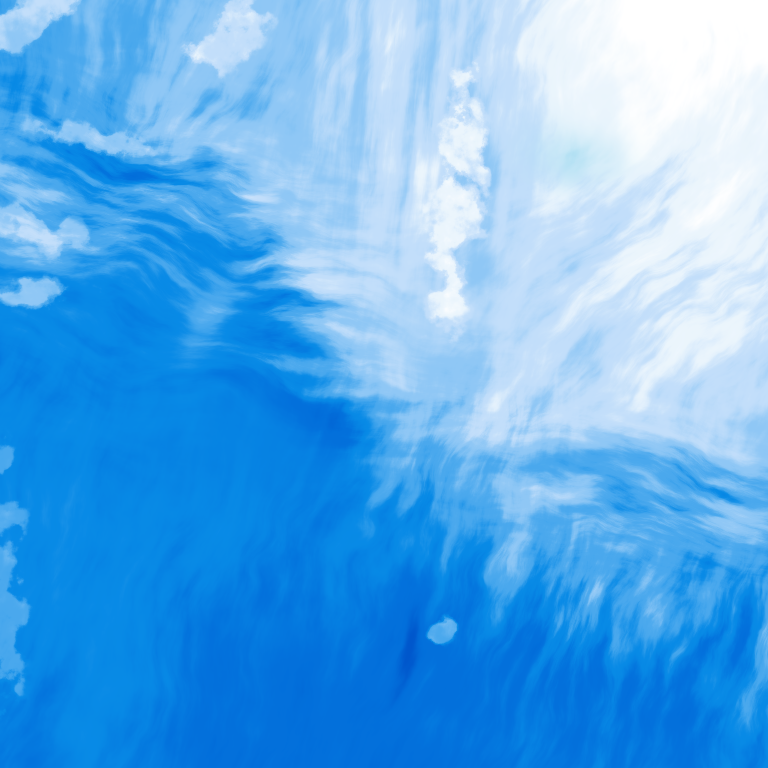
Give the GLSL for this background, as a WebGL 2 fragment shader.

```glsl
#version 300 es
precision highp float;
// Brushed blue sky: bright haze at upper right over deep blue, with streaks and clouds.

#define WARP 0.06
#define EDGE_SOFTNESS 0.12
#define STREAK_GAIN 0.36
#define FINE_GAIN 0.26
#define GRAIN_GAIN 0.10
#define PUFF_SCALE 30.0
#define GLOW_GAIN 0.24

uniform vec2 u_resolution;
out vec4 outColor;

float hash(vec2 p) {
    return fract(sin(dot(p, vec2(127.1, 311.7))) * 43758.5453);
}

float noise(vec2 p) {
    vec2 i = floor(p), f = fract(p);
    f = f * f * (3.0 - 2.0 * f);
    return mix(mix(hash(i), hash(i + vec2(1, 0)), f.x),
               mix(hash(i + vec2(0, 1)), hash(i + vec2(1, 1)), f.x), f.y);
}

float fbm(vec2 p) {
    float sum = 0.0, gain = 0.5;
    for (int i = 0; i < 6; i++) {
        sum += gain * noise(p);
        p = mat2(1.6, 1.2, -1.2, 1.6) * p + 7.3;
        gain *= 0.5;
    }
    return sum;
}

// Coordinates whose x axis runs along the given angle
vec2 along(vec2 p, float angle) {
    float c = cos(angle), s = sin(angle);
    return vec2(c * p.x + s * p.y, c * p.y - s * p.x);
}

float blob(vec2 p, vec2 center, vec2 radius, float angle) {
    vec2 q = along(p - center, angle) / radius;
    return exp(-dot(q, q));
}

// Broad (x) and fine (y) fibres drawn out along an angle, centred on zero
vec2 streak(vec2 p, float angle) {
    vec2 q = along(p, angle);
    q.y += 0.05 * noise(q * 7.0) + 0.012 * noise(q * 25.0);
    return vec2(fbm(q * vec2(5.0, 22.0)), fbm(q * vec2(18.0, 75.0) + 5.0)) - 0.49;
}

// Ragged cloud filling a soft ellipse
float puff(vec2 p, vec2 center, vec2 radius, float angle) {
    float body = blob(p, center, radius, angle);
    return smoothstep(0.4, 0.8, body + 2.0 * (fbm(p * PUFF_SCALE) - 0.5)) * smoothstep(0.05, 0.5, body);
}

float skyEdge(float x) {
    return 0.77 - 0.36 * smoothstep(0.26, 0.55, x) - 0.20 * smoothstep(0.55, 0.78, x);
}

vec3 skyColor(float t) {
    vec3 c = mix(vec3(0.0, 0.34, 0.80), vec3(0.01, 0.44, 0.86), smoothstep(0.05, 0.25, t));
    c = mix(c, vec3(0.03, 0.54, 0.90), smoothstep(0.25, 0.42, t));
    c = mix(c, vec3(0.29, 0.66, 0.93), smoothstep(0.42, 0.58, t));
    c = mix(c, vec3(0.56, 0.78, 0.96), smoothstep(0.58, 0.73, t));
    c = mix(c, vec3(0.76, 0.87, 0.98), smoothstep(0.73, 0.85, t));
    c = mix(c, vec3(0.92, 0.96, 0.99), smoothstep(0.85, 0.95, t));
    return mix(c, vec3(1.0), smoothstep(0.95, 1.06, t));
}

void main() {
    vec2 uv = gl_FragCoord.xy / u_resolution;
    vec2 p = uv + WARP * (vec2(fbm(uv * 5.0), fbm(uv * 5.0 + 31.0)) - 0.49);

    // Streak directions: level, upright and slanting regions
    float level = max(blob(uv, vec2(0.22, 0.66), vec2(0.36, 0.20), -0.3),
                      blob(uv, vec2(0.88, 0.36), vec2(0.22, 0.09), -0.1));
    float slant = blob(uv, vec2(0.86, 0.64), vec2(0.30, 0.24), 0.8);
    vec2 fibre = mix(streak(p, 1.25), streak(p + 3.0, 0.75), slant);
    fibre = mix(fibre, streak(p + 9.0, -0.18), min(1.0, level * 1.3));

    // Broad tones on both sides of the wandering edge
    float height = p.y - skyEdge(p.x) + 0.18 * fibre.x + 0.12 * fibre.y;
    float softness = EDGE_SOFTNESS * (1.0 + 0.6 * smoothstep(0.4, 0.6, uv.x));
    float haze = smoothstep(-softness, softness, height);
    float light = 0.69 + 0.14 * smoothstep(0.15, 0.75, uv.x);
    light -= 0.15 * (1.0 - smoothstep(0.25, 0.48, uv.y));
    light += GLOW_GAIN * blob(uv, vec2(0.93, 1.02), vec2(0.28, 0.32), 0.0);
    float deep = 0.34 + 0.07 * blob(uv, vec2(0.10, 0.25), vec2(0.20, 0.30), 0.0);
    deep += 0.09 * blob(uv, vec2(0.18, 0.68), vec2(0.22, 0.09), -0.3);
    deep -= 0.11 * blob(uv, vec2(0.42, 0.06), vec2(0.28, 0.16), 0.3);
    float tone = mix(deep, light, haze);

    // Pale plumes and dark hollows
    tone += 0.20 * blob(p, vec2(0.285, 0.60), vec2(0.065, 0.03), 1.0);
    tone += 0.20 * blob(p, vec2(0.85, 0.19), vec2(0.085, 0.04), 0.9);
    tone += 0.18 * blob(p, vec2(0.03, 0.70), vec2(0.09, 0.10), 0.0);
    tone += 0.12 * blob(p, vec2(0.61, 0.31), vec2(0.11, 0.13), 0.0);
    tone -= 0.20 * blob(p, vec2(0.76, 0.385), vec2(0.13, 0.022), -0.1);
    tone -= 0.12 * blob(p, vec2(0.43, 0.47), vec2(0.09, 0.025), -0.5);
    tone -= 0.17 * blob(p, vec2(0.0, 0.95), vec2(0.12, 0.09), 0.0);
    tone -= 0.11 * blob(uv, vec2(0.628, 0.78), vec2(0.22, 0.02), 1.57);
    tone -= 0.20 * blob(p, vec2(0.525, 0.15), vec2(0.05, 0.012), 1.4);

    // Fibres are strongest near the edge and calm in the open areas
    float activity = 0.45 + 0.75 * exp(-height * height * 20.0) + 0.3 * slant;
    float calm = blob(uv, vec2(0.34, 0.42), vec2(0.14, 0.08), -0.2)
               + blob(uv, vec2(0.56, 0.55), vec2(0.09, 0.08), 0.0);
    float quiet = 1.0 - 0.85 * min(calm, 1.0);
    tone += (STREAK_GAIN * fibre.x + FINE_GAIN * fibre.y) * activity * quiet;
    tone += GRAIN_GAIN * (fbm(p * 18.0) - 0.49) * quiet;

    // Narrow upright curtains near the top
    float curtain = fbm(vec2(uv.x * 42.0 - uv.y * 4.0, uv.y * 4.0)) - 0.49;
    tone += 0.38 * curtain * blob(uv, vec2(0.54, 0.85), vec2(0.13, 0.20), 0.0);

    // Ragged clouds with shaded insides
    float cloud = puff(uv, vec2(0.595, 0.75), vec2(0.18, 0.038), 1.48);
    cloud = max(cloud, 0.7 * puff(uv, vec2(0.30, 0.96), vec2(0.08, 0.04), 0.9));
    cloud = max(cloud, 0.7 * puff(uv, vec2(0.03, 0.97), vec2(0.09, 0.03), 0.5));
    cloud = max(cloud, 0.6 * puff(uv, vec2(0.13, 0.815), vec2(0.09, 0.02), -0.2));
    cloud = max(cloud, 0.5 * puff(uv, vec2(0.05, 0.70), vec2(0.08, 0.03), -0.3));
    cloud = max(cloud, 0.6 * puff(uv, vec2(0.05, 0.62), vec2(0.07, 0.022), -0.1));
    cloud = max(cloud, 0.4 * puff(uv, vec2(0.0, 0.22), vec2(0.22, 0.035), 1.57));
    cloud = max(cloud, 0.6 * puff(uv, vec2(0.578, 0.18), vec2(0.025, 0.015), 0.7));
    tone = mix(tone, 0.95 + 0.3 * (fbm(uv * 55.0) - 0.45), cloud * 0.85);

    // Faint teal veil inside the glow
    vec3 color = skyColor(tone);
    float veil = blob(p, vec2(0.735, 0.81), vec2(0.055, 0.035), 0.0) * (0.6 + 1.2 * fibre.y);
    outColor = vec4(mix(color, vec3(0.62, 0.85, 0.94), clamp(veil, 0.0, 1.0)), 1.0);
}
```
